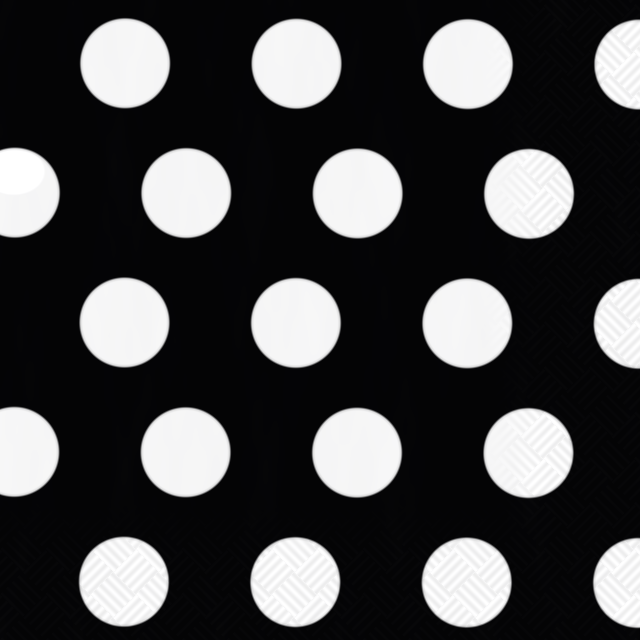
Give the GLSL for this pattern, as a WebGL 2 fragment shader.

```glsl
#version 300 es
precision highp float;
// White polka dots on black paper. Rows of discs repeat with mod, and every
// other row slides sideways. Layered sines add faint creases, and a woven
// diagonal relief is pressed into the right and bottom borders.

#define PITCH vec2(0.2678, 0.2025)   // dot spacing, across and up
#define FIRST_DOT vec2(0.1936, 0.0911)
#define ROW_SHIFT 0.0960             // sideways slide of odd rows
#define DOT_RADIUS 0.0700
#define EDGE_SOFTNESS 0.0021
#define TILT 0.0024                  // slight clockwise turn, radians
#define RIDGE_PITCH 0.0125
#define RIDGES_PER_CELL 4.0
#define EMBOSS_ON_WHITE 0.035
#define EMBOSS_ON_BLACK 0.012
#define CREASE_DEPTH 0.007

uniform vec2 u_resolution;
out vec4 outColor;

const vec3 INK = vec3(0.014, 0.014, 0.020);
const vec3 PAPER = vec3(0.964, 0.964, 0.966);

// Signed distance to the nearest dot of the staggered grid.
float dotDistance(vec2 p) {
    p -= FIRST_DOT;
    p += TILT * vec2(-p.y, p.x);
    float row = floor(p.y / PITCH.y + 0.5);
    p.y -= row * PITCH.y;
    p.x -= mod(row, 2.0) * ROW_SHIFT;
    p.x = mod(p.x + 0.5 * PITCH.x, PITCH.x) - 0.5 * PITCH.x;
    return length(p) - DOT_RADIUS;
}

// Diagonal ridges that change direction in a checker of turned squares.
float wovenRelief(vec2 p) {
    vec2 diagonal = vec2(p.x + p.y, p.x - p.y) * 0.70711 / RIDGE_PITCH;
    vec2 cell = floor(diagonal / RIDGES_PER_CELL);
    float across = mod(cell.x + cell.y, 2.0) < 0.5 ? diagonal.x : diagonal.y;
    return sin(6.28319 * across);
}

// The relief covers the right and bottom borders and fades inward.
float embossMask(vec2 p) {
    float right = smoothstep(0.75, 0.86, p.x);
    float bottom = 1.0 - smoothstep(0.12, 0.23, p.y);
    return max(right, bottom);
}

// Long vertical streaks, wavering slowly with height.
float creases(vec2 p) {
    float sum = 0.0;
    float weight = 0.5;
    float frequency = 31.0;
    for (int i = 0; i < 4; i++) {
        float sway = 1.3 * sin(p.y * 7.0 + frequency);
        sum += weight * sin(p.x * frequency + sway) * sin(p.y * frequency * 0.23 + frequency);
        frequency *= 1.87;
        weight *= 0.75;
    }
    return sum;
}

void main() {
    vec2 p = gl_FragCoord.xy / u_resolution;
    float pixel = 1.0 / min(u_resolution.x, u_resolution.y);
    float d = dotDistance(p);
    float softness = max(EDGE_SOFTNESS, 0.75 * pixel);
    float inside = 1.0 - smoothstep(-softness, softness, d);

    // Paper wear on both colours
    float relief = wovenRelief(p) * embossMask(p);
    float crease = creases(p) * CREASE_DEPTH;
    vec3 paper = PAPER + crease + relief * EMBOSS_ON_WHITE;
    vec3 ink = INK + max(crease, 0.0) + max(relief, 0.0) * EMBOSS_ON_BLACK;

    // Thin grey rim where ink bleeds into the dot
    paper -= 0.09 * smoothstep(-0.0055, -0.001, d);

    // Brighter rubbed patch on the upper left
    float patchDistance = length((p - vec2(0.022, 0.732)) / vec2(0.050, 0.038));
    paper += 0.04 * (1.0 - smoothstep(0.90, 1.0, patchDistance));

    outColor = vec4(clamp(mix(ink, paper, inside), 0.0, 1.0), 1.0);
}
```
